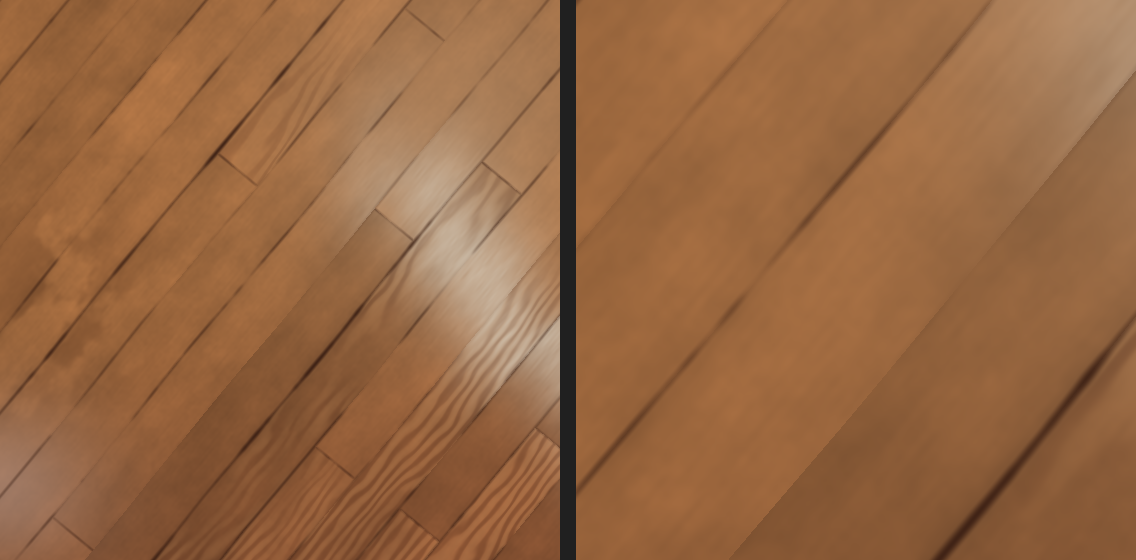
Left: the whole. Right: its middle third, enlarged.
A WebGL 1 fragment shader for this texture:

```glsl
precision highp float;
// Worn strip-wood floor: long boards laid diagonally with staggered end joints.
// Boards are cells in a rotated frame (u along the grain, v across it); stretched
// noise gives grain and flame figure, and soft lobes give the window gloss.
uniform vec2 u_resolution;

const float BOARD_WIDTH = 0.094;
const float BOARD_LENGTH = 1.25;

float hash(vec2 p) {
  vec3 q = fract(p.xyx * 0.1031);
  q += dot(q, q.yzx + 33.33);
  return fract((q.x + q.y) * q.z);
}

float noise(vec2 p) {
  vec2 i = floor(p), f = fract(p);
  f = f * f * (3.0 - 2.0 * f);
  return mix(mix(hash(i), hash(i + vec2(1.0, 0.0)), f.x),
             mix(hash(i + vec2(0.0, 1.0)), hash(i + vec2(1.0, 1.0)), f.x), f.y);
}

float fbm(vec2 p) {
  float sum = 0.0, amp = 0.53;
  for (int i = 0; i < 4; i++) {
    sum += amp * noise(p);
    p = p * 2.03 + 17.1;
    amp *= 0.5;
  }
  return sum;
}

// Soft round lobe, 1 at its centre
float lobe(vec2 d) { return exp(-dot(d, d)); }

// Soft dark line of the given half width, smoothed by at least a pixel
float line(float dist, float halfWidth, float pixel) {
  return 1.0 - smoothstep(0.0, halfWidth + pixel, dist);
}

void main() {
  vec2 p = gl_FragCoord.xy / u_resolution;
  float pixel = 1.0 / min(u_resolution.x, u_resolution.y);
  float u = dot(p, vec2(0.637, 0.771));
  float v = dot(p, vec2(0.771, -0.637));

  // Board layout: slightly wavering rows, each with one staggered joint
  float across = (v - 0.022 + 0.006 * (noise(vec2(u * 6.0, v * 4.0 + 9.0)) - 0.5)) / BOARD_WIDTH;
  float row = floor(across);
  float stagger = row < 0.0 ? min(0.646 + 0.33 * abs(row + 2.0), 0.98)
                            : fract(0.258 * row * row + 0.375 * row + 0.095);
  stagger += step(abs(row - 3.5), 0.6) * (0.39 * row - 1.3);
  float along = u / BOARD_LENGTH - stagger;
  float lower = step(along, 0.0);
  vec2 board = vec2(row + 20.0, 5.0 - lower);
  float tone = hash(board * 3.7);
  vec2 grain = vec2(u, v) + board * vec2(3.1, 1.7) + 4.0;

  // Base colour: golden at the top, redder and darker towards the bottom
  vec3 color = mix(vec3(0.525, 0.32, 0.195), vec3(0.622, 0.408, 0.238),
                   smoothstep(-0.2, 0.5, p.y - 0.2 * p.x));
  color *= 0.96 + 0.09 * tone - 0.1 * lower * step(abs(row - 1.5), 0.6);
  color *= 1.0 + 0.16 * smoothstep(5.5, 6.0, across) * lower;

  // Cloudy mottling, streaks along the grain and fine pores
  float streak = fbm(grain * vec2(7.0, 42.0));
  float pores = noise(grain * vec2(45.0, 240.0));
  float cloud = fbm(grain * vec2(5.0, 11.0));
  float blotch = fbm(p * 24.0 + board.yx * 3.3);
  color *= 1.0 + 0.09 * (streak - 0.5) + 0.03 * (pores - 0.5);
  color *= 1.0 + 0.22 * (cloud - 0.5) + 0.12 * (blotch - 0.5);
  color *= 1.0 + 0.03 * (noise(p * 150.0) - 0.5);

  // Flame figure: warped growth rings in the lower right boards and one upper board
  float warp = fbm(grain * vec2(3.4, 10.0));
  float rings = 0.5 + 0.5 * sin(6.2832 * (grain.y * 44.0 + grain.x * 2.0 + 4.5 * warp));
  float figured = lower * step(1.5, row) * (0.6 + 0.4 * hash(board + 7.3));
  figured = max(figured, 0.5 * (1.0 - lower) * step(abs(row + 2.0), 0.5));
  figured *= smoothstep(0.25, 0.6, fbm(grain * vec2(4.0, 10.0) + 31.0));
  color = mix(color, vec3(0.70, 0.49, 0.31), 0.42 * figured * (1.0 - rings));
  color = mix(color, vec3(0.41, 0.235, 0.14), 0.5 * figured * smoothstep(0.35, 1.0, rings));

  // Dark knotty stains towards the left edge
  float stain = smoothstep(0.44, 0.62, fbm(vec2(u * 10.0, v * 14.0) + 6.0));
  color = mix(color, vec3(0.43, 0.265, 0.15),
              0.55 * stain * lobe((p - vec2(0.09, 0.45)) / vec2(0.18, 0.2)));

  // Gaps: every fourth seam is open, the rest are faint and broken
  float seam = floor(across + 0.5);
  float seamDist = abs(across - seam) * BOARD_WIDTH;
  float wear = smoothstep(0.38, 0.68, fbm(vec2(u * 11.0, seam * 5.3 + 60.0)));
  float open = step(abs(mod(seam, 4.0) - 2.0), 0.5);
  float faint = 0.06 + wear * (0.2 + 0.35 * hash(vec2(seam + 30.0, 2.0)));
  float depth = mix(faint, 0.35 + 0.55 * wear, open);
  depth *= 1.0 - 0.85 * step(abs(seam - 1.0), 0.5) * smoothstep(1.0, 0.8, u);
  float jointDist = abs(along) * BOARD_LENGTH;
  float jointWear = 0.15 + 0.35 * noise(vec2(v * 60.0, 3.0));
  float gap = max(depth * line(seamDist, 0.003 + 0.0018 * open * wear, pixel),
                  jointWear * line(jointDist, 0.0026, pixel));
  color *= 1.0 - 0.2 * depth * exp(-seamDist / 0.009);

  // Gloss: a band across the boards, a wide haze and a faint corner sheen
  float tilt = 0.1 * (hash(board + 2.9) - 0.5);
  float band = (u - 1.0 + 0.18 * v - tilt) / 0.105;
  float gloss = 0.8 * exp(-band * band) * smoothstep(-0.12, 0.3, v);
  gloss *= 0.72 + 0.4 * streak + 0.15 * (pores - 0.5) - 0.35 * figured * rings;
  float haze = 0.42 * lobe((p - vec2(0.85, 0.78)) / 0.34);
  float sheen = 0.5 * lobe((p - vec2(0.0, 0.13)) / vec2(0.17, 0.14));
  color = mix(color, vec3(0.74, 0.61, 0.48), haze);
  color = mix(color, vec3(0.70, 0.60, 0.57), sheen);
  color = mix(color, vec3(0.82, 0.77, 0.70), gloss);
  color = mix(color, vec3(0.23, 0.12, 0.075), gap * (1.0 - 0.5 * gloss));

  gl_FragColor = vec4(color, 1.0);
}
```
